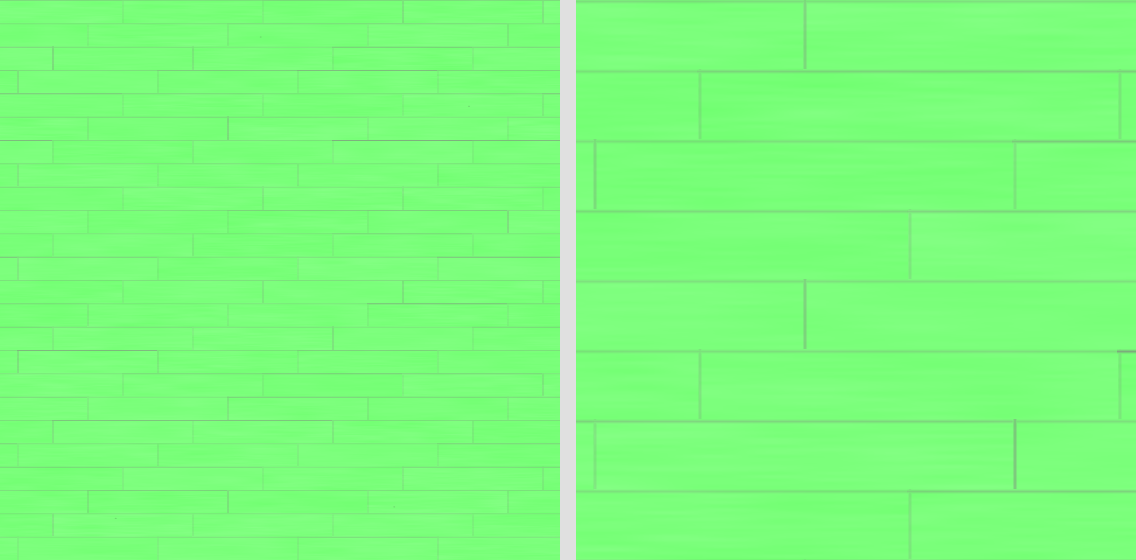
Left, the full canvas; right, a detail of the centre.
Reproduce this texture procedurally as a three.js fragment shader.

```glsl
varying vec2 vUv;

// Layout: planks across, rows down, sideways step per row
const vec2 PLANKS = vec2(4.0, 24.0);
const float FIRST_JOINT = 0.125;
const float ROW_STEP = 0.25;
const float STEP_CYCLE = 4.0;

// Seams, in canvas units
const float SEAM_INSET = 0.0009;
const float SEAM_RADIUS = 0.0015;
const float SEAM_FAINT = 0.21;
const float SEAM_STRONG = 0.62;
const float SEAM_RARITY = 4.0;

// Colours
const vec3 WOOD = vec3(0.48, 1.0, 0.48);
const vec3 SEAM = vec3(0.50, 0.45, 0.50);
const vec3 KNOT = vec3(0.42, 0.82, 0.42);

// Variation in tone
const float PLANK_TONE = 0.024;
const float CLOUD_TONE = 0.03;
const float GRAIN_TONE = 0.042;
const vec2 CLOUD_SCALE = vec2(4.0, 2.5);
const vec2 GRAIN_SCALE = vec2(3.5, 13.0);
const vec2 FINE_GRAIN = vec2(2.0, 1.6);
const float KNOT_CHANCE = 0.05;
const vec2 KNOT_SIZE = vec2(0.003, 0.0018);

float hash(vec2 p) {
  vec3 q = fract(vec3(p.xyx) * 0.1031);
  q += dot(q, q.yzx + 33.33);
  return fract((q.x + q.y) * q.z);
}

float noise(vec2 p) {
  vec2 cell = floor(p);
  vec2 f = fract(p);
  f = f * f * (3.0 - 2.0 * f);
  float low = mix(hash(cell), hash(cell + vec2(1.0, 0.0)), f.x);
  float high = mix(hash(cell + vec2(0.0, 1.0)), hash(cell + 1.0), f.x);
  return mix(low, high, f.y);
}

// Finds the wrapped plank index and the 0..1 position inside that plank
void findPlank(vec2 uv, out vec2 id, out vec2 local) {
  vec2 p = uv * PLANKS;
  p.x -= FIRST_JOINT + ROW_STEP * mod(floor(p.y), STEP_CYCLE);
  id = mod(floor(p), PLANKS);
  local = fract(p);
}

float seamStrength(vec2 seed) {
  return mix(SEAM_FAINT, SEAM_STRONG, pow(hash(seed), SEAM_RARITY));
}

// Each plank carries the seam along its left and top edges
float seamMask(vec2 uv) {
  vec2 id, local;
  float shift = SEAM_RADIUS - SEAM_INSET;
  findPlank(uv + vec2(shift, -shift), id, local);
  vec2 edge = vec2(local.x, 1.0 - local.y) / PLANKS;
  vec2 line = max(1.0 - abs(edge - SEAM_RADIUS) / SEAM_RADIUS, 0.0);
  return max(line.x * seamStrength(id + 17.0), line.y * seamStrength(id + 53.0));
}

// Soft clouds and long grain, seeded separately for every plank
float woodTone(vec2 id, vec2 local) {
  vec2 seed = floor(vec2(hash(id + 5.0), hash(id + 29.0)) * 200.0);
  float cloud = noise(local * CLOUD_SCALE + seed) - 0.5;
  float coarse = noise(local * GRAIN_SCALE + seed + 31.0);
  float fine = noise(local * GRAIN_SCALE * FINE_GRAIN + seed + 67.0);
  float grain = mix(coarse, fine, 0.55) - 0.5;
  float tone = (hash(id + 3.0) - 0.5) * PLANK_TONE;
  return tone + cloud * CLOUD_TONE + grain * GRAIN_TONE * mix(0.5, 1.4, hash(id + 41.0));
}

// A few planks hold one tiny knot
float knotMask(vec2 id, vec2 local) {
  vec2 center = mix(vec2(0.1, 0.2), vec2(0.9, 0.8), vec2(hash(id + 71.0), hash(id + 83.0)));
  float d = length((local - center) / PLANKS / KNOT_SIZE);
  return step(1.0 - KNOT_CHANCE, hash(id + 97.0)) * (1.0 - smoothstep(0.0, 1.0, d));
}

void main() {
  vec2 id, local;
  findPlank(vUv, id, local);
  vec3 color = WOOD + woodTone(id, local) * vec3(1.0, 0.0, 1.0);
  color = mix(color, KNOT, knotMask(id, local));
  color = mix(color, SEAM, seamMask(vUv));
  gl_FragColor = vec4(color, 1.0);
}
```
